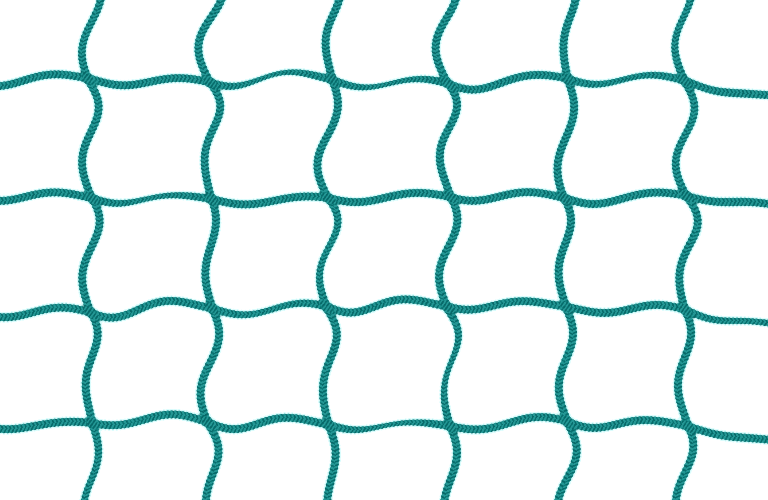
Reproduce this pattern procedurally as a WebGL 1 fragment shader.

```glsl
precision highp float;
// Draws a teal braided net of wavy ropes knotted into a loose square mesh on white.

uniform vec2 u_resolution;

// Lengths are fractions of the canvas height, measured from the top left.
const vec2 ORIGIN = vec2(0.185, 0.163);   // first knot
const vec2 CELL = vec2(0.237, 0.2285);    // mesh spacing
const float HALF_WIDTH = 0.0078;
const float THINNING = 0.4;               // strongest loss of rope width
const float JITTER = 0.007;               // knot displacement
const vec2 COLUMN_WAVE = vec2(0.018, 0.007); // S-curve and bow of vertical ropes
const vec2 ROW_WAVE = vec2(0.011, 0.010);    // S-curve and bow of horizontal ropes
const float ROW_SEED = 40.0;
const float EDGE_SAG = 0.035;             // droop near the right border
const float KNOT_BLEND = 0.007;
const float STITCH = 0.0078;              // braid period
const float SPECKLE = 0.004;
const float HALO_WIDTH = 0.0036;

const vec3 BACKGROUND = vec3(1.0);
const vec3 HALO = vec3(0.85, 0.99, 0.99);
const vec3 LIGHT = vec3(0.14, 0.59, 0.58);
const vec3 MID = vec3(0.06, 0.50, 0.49);
const vec3 DARK = vec3(0.03, 0.41, 0.41);
const float PI = 3.14159;

float hash(vec2 p) {
  return fract(sin(dot(p, vec2(12.9898, 78.233))) * 43758.5453);
}

// Smoothly interpolated random value in 0..1 along one rope.
float knotNoise(float s, float seed) {
  float k = floor(s);
  return mix(hash(vec2(k, seed)), hash(vec2(k + 1.0, seed)), smoothstep(0.0, 1.0, s - k));
}

// Sideways offset of a rope at s, counted in cells from the first knot.
float sway(float s, float seed, vec2 wave) {
  float t = fract(s);
  float jitter = JITTER * (2.0 * knotNoise(s, seed) - 1.0);
  float curve = wave.x * (0.55 + 0.7 * knotNoise(s, seed + 7.3));
  float bow = wave.y * (2.0 * hash(vec2(floor(s), seed + 13.7)) - 1.0);
  float arch = sin(PI * t);
  return jitter + curve * sin(2.0 * PI * (t + 0.2 * t * (1.0 - t))) + bow * arch * arch;
}

// Returns distance to the rope edge and position across it (-1..1 inside).
vec2 rope(float s, float across, float seed, vec2 wave, float cell) {
  const float STEP = 0.01;
  float slope = (sway(s + STEP, seed, wave) - sway(s - STEP, seed, wave)) / (2.0 * STEP * cell);
  float d = (across - sway(s, seed, wave)) * inversesqrt(1.0 + slope * slope);
  float arch = sin(PI * fract(s));
  float thin = smoothstep(0.7, 1.0, hash(vec2(floor(s), seed + 21.1))) * arch * arch;
  float halfWidth = HALF_WIDTH * (1.0 - THINNING * thin);
  float bumps = 0.0005 * sin(2.0 * PI * s * cell / STITCH);
  return vec2(abs(d) - halfWidth - bumps, d / halfWidth);
}

// Chevron stitches of the braid.
float braid(float along, float across) {
  return 0.5 + 0.5 * sin(2.0 * PI * (along / STITCH + 0.45 * abs(across) + 0.25 * step(0.0, across)));
}

float smoothMin(float a, float b, float k) {
  float h = max(k - abs(a - b), 0.0) / k;
  return min(a, b) - 0.25 * h * h * k;
}

void main() {
  vec2 p = vec2(gl_FragCoord.x, u_resolution.y - gl_FragCoord.y) / u_resolution.y;
  float pixel = 1.0 / u_resolution.y;
  p.y -= EDGE_SAG * smoothstep(1.38, 1.55, p.x);

  // Nearest vertical and horizontal rope
  vec2 s = (p - ORIGIN) / CELL;
  vec2 id = floor(s + 0.5);
  vec2 across = (s - id) * CELL;
  vec2 column = rope(s.y, across.x, id.x, COLUMN_WAVE, CELL.y);
  vec2 row = rope(s.x, across.y, id.y + ROW_SEED, ROW_WAVE, CELL.x);
  float edge = smoothMin(column.x, row.x, KNOT_BLEND);

  // Braid along the ropes, diagonal wraps over the knots
  float tone = column.x < row.x ? braid(p.y, column.y) : braid(p.x, row.y);
  float knot = 1.0 - smoothstep(0.0, 0.005, max(column.x, row.x));
  float wrap = 0.4 + 0.45 * sin(2.0 * PI * (p.x + 0.7 * p.y) / STITCH);
  tone = mix(tone, wrap, knot);
  tone += 0.4 * (hash(floor(p / SPECKLE)) - 0.5);
  vec3 fiber = mix(DARK, MID, smoothstep(0.0, 0.35, tone));
  fiber = mix(fiber, LIGHT, smoothstep(0.4, 0.7, tone));

  // Pale fringe, then rope
  float fringe = 1.0 - smoothstep(0.6 * HALO_WIDTH, HALO_WIDTH, edge);
  vec3 color = mix(BACKGROUND, HALO, fringe);
  color = mix(color, fiber, 1.0 - smoothstep(-0.6 * pixel, 0.6 * pixel, edge));
  gl_FragColor = vec4(color, 1.0);
}
```
